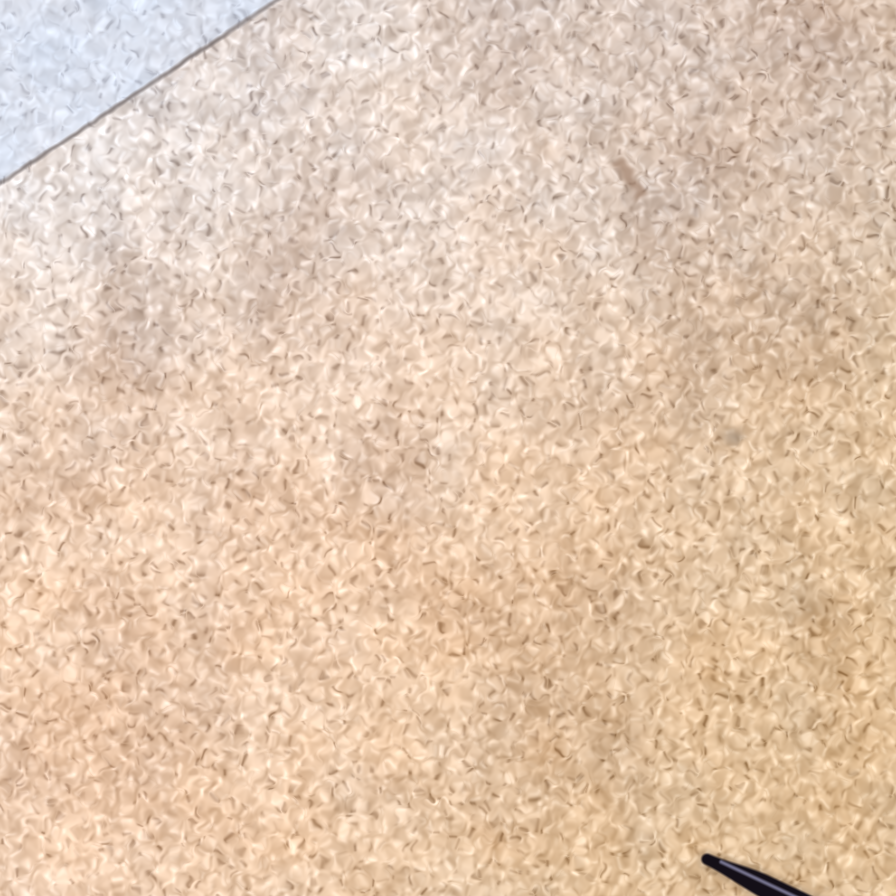
Reproduce this texture procedurally as a WebGL 2 fragment shader.

```glsl
#version 300 es
precision highp float;
// Speckled tan stone floor under uneven light, with a pale slab beyond a thin
// joint and the tip of a dark rod. Broad stains come from layered value noise,
// the grain from warped fine noise and soft flecks scattered on grids.
uniform vec2 u_resolution;
out vec4 outColor;

float hash(vec2 p) {
    return fract(sin(dot(p, vec2(127.1, 311.7))) * 43758.5453);
}

float valueNoise(vec2 p) {
    vec2 cell = floor(p), f = fract(p);
    f = f * f * (3.0 - 2.0 * f);
    return mix(mix(hash(cell), hash(cell + vec2(1, 0)), f.x),
               mix(hash(cell + vec2(0, 1)), hash(cell + vec2(1, 1)), f.x), f.y);
}

float fbm(vec2 p) {
    float sum = 0.0, amplitude = 0.5;
    for (int i = 0; i < 4; i++) {
        sum += amplitude * valueNoise(p);
        p = mat2(0.8, 0.6, -0.6, 0.8) * p * 2.03 + 7.3;
        amplitude *= 0.5;
    }
    return sum / 0.9375;
}

float segmentDistance(vec2 p, vec2 a, vec2 b) {
    vec2 ab = b - a;
    return length(p - a - ab * clamp(dot(p - a, ab) / dot(ab, ab), 0.0, 1.0));
}

// Soft blurred grains, one per grid cell, of random place, turn and strength
float flecks(vec2 p, float seed) {
    vec2 cell = floor(p);
    float cover = 0.0;
    for (int y = -1; y <= 1; y++) {
        for (int x = -1; x <= 1; x++) {
            vec2 id = cell + vec2(x, y);
            vec2 center = id + vec2(hash(id + seed), hash(id + seed + 17.3));
            float angle = 2.1 + 2.6 * (hash(id + seed + 41.9) - 0.5);
            vec2 halfStroke = vec2(cos(angle), sin(angle)) * mix(0.03, 0.3, hash(id + seed + 63.1));
            float d = segmentDistance(p, center - halfStroke, center + halfStroke);
            float strength = mix(0.1, 1.0, hash(id + seed + 88.7));
            cover = max(cover, strength * exp(-d * d * 16.0));
        }
    }
    return cover;
}

void main() {
    vec2 uv = gl_FragCoord.xy / u_resolution;
    float pixel = 1.0 / min(u_resolution.x, u_resolution.y);

    // Light: cool at the upper left, peach at the left, ochre at the lower right
    vec3 color = mix(vec3(0.94, 0.80, 0.68), vec3(0.90, 0.83, 0.78), smoothstep(0.25, 0.95, uv.y));
    color = mix(color, vec3(0.83, 0.70, 0.53), 0.75 * smoothstep(0.6, 1.5, uv.x + 0.6 * (1.0 - uv.y)));
    color = mix(color, vec3(0.80, 0.71, 0.65), 0.7 * smoothstep(0.45, 0.0, distance(uv, vec2(0.85, 0.95))));
    color = mix(color, vec3(0.91, 0.89, 0.89), 0.7 * smoothstep(0.5, 0.0, distance(uv, vec2(0.05, 0.95))));

    // Pale slab beyond the joint
    float joint = dot(uv - vec2(0.0, 0.795), vec2(-0.552, 0.834));
    float slab = smoothstep(-0.004, 0.004 + pixel, joint);
    color = mix(color, vec3(0.84, 0.87, 0.93), 0.8 * slab);

    // Broad stains and faint changes of hue
    float stain = 0.6 * smoothstep(0.48, 0.78, fbm(uv * vec2(8.0, 6.0) + vec2(3.7, 9.2)));
    stain += 0.55 * smoothstep(0.16, 0.0, length((uv - vec2(0.14, 0.57)) * vec2(1.6, 0.8)));
    stain += 0.5 * smoothstep(0.14, 0.0, length((uv - vec2(0.34, 0.69)) * vec2(1.2, 0.9)));
    stain += 0.4 * smoothstep(0.15, 0.0, length((uv - vec2(0.7, 0.55)) * vec2(0.9, 1.2)));
    color -= vec3(0.09, 0.10, 0.10) * stain * (1.0 - slab);
    color += vec3(0.02, 0.0, -0.02) * (fbm(uv * 18.0) - 0.5) * 2.0;

    // Grain: mottling at two scales, slightly drawn out along one diagonal
    vec2 warp = vec2(valueNoise(uv * 95.0), valueNoise(uv * 95.0 + 31.0)) - 0.5;
    vec2 warped = uv + 0.009 * warp;
    vec2 turned = mat2(0.87, 0.5, -0.5, 0.87) * warped;
    float mottle = valueNoise(turned * vec2(185.0, 125.0)) + 0.6 * valueNoise(turned * 90.0 + 13.0) - 0.8;
    color += vec3(0.16, 0.17, 0.18) * mottle * (1.0 - 0.35 * slab);

    // Light and dark flecks
    float dark = flecks(warped * 76.0, 5.0);
    float light = flecks(warped * 84.0 + 0.37, 53.0);
    color += vec3(0.10, 0.12, 0.14) * light * (1.0 - 0.5 * slab);
    color -= vec3(0.21, 0.22, 0.22) * dark * dark * (1.0 - 0.3 * slab);
    color += vec3(0.01, 0.015, 0.02);

    // Joint, fading unevenly along its length, a brown scuff and a grey smudge
    float jointLine = 1.0 - smoothstep(0.0, 0.0032 + pixel, abs(joint + 0.002 * warp.x));
    color = mix(color, vec3(0.47, 0.43, 0.42), mix(0.5, 0.85, valueNoise(uv * 30.0)) * jointLine);
    float scuff = segmentDistance(warped, vec2(0.692, 0.814), vec2(0.717, 0.782));
    color = mix(color, vec3(0.64, 0.52, 0.44), 0.7 * (1.0 - smoothstep(0.001, 0.011, scuff)));
    float smudge = length((warped - vec2(0.82, 0.515)) * vec2(0.7, 1.0));
    color = mix(color, vec3(0.56, 0.49, 0.42), 0.6 * (1.0 - smoothstep(0.0, 0.016, smudge)));

    // Dark rod with a soft shadow and a cool highlight along its upper side
    float rod = segmentDistance(uv, vec2(0.789, 0.041), vec2(0.93, -0.026));
    float radius = mix(0.006, 0.013, smoothstep(0.785, 0.86, uv.x));
    color *= 1.0 - 0.15 * (1.0 - smoothstep(radius, radius + 0.01, rod));
    float shine = segmentDistance(uv, vec2(0.805, 0.038), vec2(0.93, -0.021));
    vec3 rodColor = mix(vec3(0.08, 0.06, 0.09), vec3(0.45, 0.44, 0.54), 1.0 - smoothstep(0.0, 0.004, shine));
    color = mix(color, rodColor, 1.0 - smoothstep(radius - 0.002, radius + 0.001 + pixel, rod));

    outColor = vec4(clamp(color, 0.0, 1.0), 1.0);
}
```
